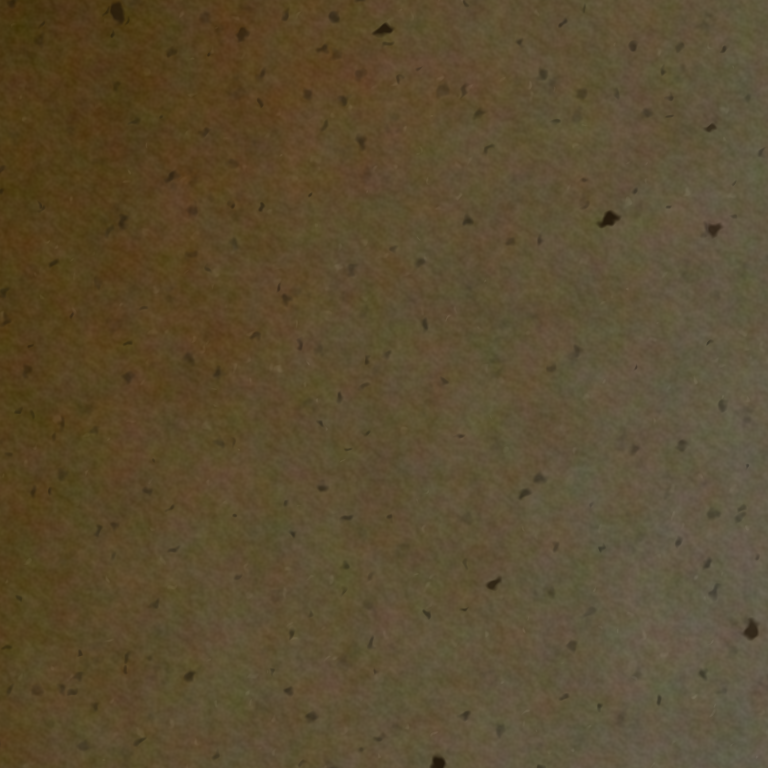
A WebGL 2 fragment shader for this texture:

```glsl
#version 300 es
precision highp float;

uniform vec2 u_resolution;
out vec4 fragColor;

const vec3 OCHRE = vec3(0.312, 0.234, 0.092);
const vec3 TAN = vec3(0.364, 0.312, 0.204);
const vec3 GREY = vec3(0.386, 0.356, 0.282);
const vec3 RED_TINT = vec3(0.014, -0.016, -0.018);
const vec3 PIT_COLOR = vec3(0.115, 0.075, 0.025);
const vec3 RED_GREEN = vec3(0.022, -0.016, 0.004);
const vec3 BLUE_YELLOW = vec3(0.002, 0.0, 0.034);
const float GRAIN_FREQ = 105.0;
const float GRAIN_AMOUNT = 0.036;
const float MOTTLE_AMOUNT = 0.022;
const float SMUDGE_STRENGTH = 0.15;
const float SPECK_STRENGTH = 0.34;
const float PIT_STRENGTH = 0.9;
const float FLECK_STRENGTH = 0.045;
const float LEAN = 1.05;

uint scramble(uint n) {
  n = (n ^ (n >> 16)) * 0x7feb352du;
  n = (n ^ (n >> 15)) * 0x846ca68bu;
  return n ^ (n >> 16);
}

float hash(vec2 cell, int seed) {
  uint n = scramble(uint(int(cell.x) + 4096) + scramble(uint(int(cell.y) + 4096) + scramble(uint(seed))));
  return float(n >> 8) / 16777216.0;
}

float cornerSlope(vec2 cell, vec2 offset, int seed) {
  float angle = 6.2832 * hash(cell, seed);
  return dot(vec2(cos(angle), sin(angle)), offset);
}

float gradientNoise(vec2 p, int seed) {
  vec2 i = floor(p), f = p - i;
  vec2 w = f * f * f * (f * (f * 6.0 - 15.0) + 10.0);
  vec2 e = vec2(1.0, 0.0);
  float low = mix(cornerSlope(i, f, seed), cornerSlope(i + e.xy, f - e.xy, seed), w.x);
  float high = mix(cornerSlope(i + e.yx, f - e.yx, seed), cornerSlope(i + e.xx, f - e.xx, seed), w.x);
  return mix(low, high, w.y);
}

vec2 rotate(vec2 p, float angle) {
  float c = cos(angle), s = sin(angle);
  return vec2(c * p.x + s * p.y, c * p.y - s * p.x);
}

// Soft leaning ellipses, one at most in each cell of a jittered grid.
float scatter(vec2 uv, float cells, float chance, float radius, float softness, int seed) {
  vec2 p = uv * cells, home = floor(p);
  float cover = 0.0;
  for (int y = -1; y <= 1; y++) {
    for (int x = -1; x <= 1; x++) {
      vec2 cell = home + vec2(x, y);
      if (hash(cell, seed) > chance) continue;
      vec2 center = cell + vec2(hash(cell, seed + 1), hash(cell, seed + 2));
      float angle = LEAN + 1.6 * (hash(cell, seed + 3) - 0.5);
      vec2 d = rotate((p - center) / cells, angle);
      d.y *= mix(1.2, 2.0, hash(cell, seed + 4));
      float size = radius * mix(0.55, 1.2, hash(cell, seed + 5));
      float blob = 1.0 - smoothstep(1.0 - softness, 1.0 + softness, length(d) / size);
      cover = max(cover, blob * mix(0.5, 1.0, hash(cell, seed + 6)));
    }
  }
  return cover;
}

// Broad light falling from the ochre corner to the grey side.
vec3 wallTone(vec2 uv) {
  float t = uv.x + 0.35 * (0.5 - uv.y) + 0.09 * gradientNoise(uv * 3.0, 11);
  vec3 tone = mix(OCHRE, TAN, smoothstep(-0.12, 0.56, t));
  tone = mix(tone, GREY, smoothstep(0.52, 1.16, t));
  vec2 upper = (uv - vec2(0.42, 0.88)) / vec2(0.22, 0.15);
  vec2 left = (uv - vec2(0.24, 0.58)) / vec2(0.15, 0.17);
  tone += RED_TINT * (exp(-dot(upper, upper)) + 0.7 * exp(-dot(left, left)));
  return tone * (1.0 - 0.10 * exp(-6.0 * length(uv - vec2(0.0, 1.0))));
}

void main() {
  vec2 uv = gl_FragCoord.xy / u_resolution;
  vec3 color = wallTone(uv);

  // Colour blotches and mottling.
  color += RED_GREEN * (gradientNoise(uv * 15.0, 21) + 0.8 * gradientNoise(uv * 43.0, 22));
  color += BLUE_YELLOW * (gradientNoise(uv * 19.0, 23) + 0.7 * gradientNoise(uv * 50.0, 24));
  color += MOTTLE_AMOUNT * (gradientNoise(uv * 9.0, 25) + gradientNoise(uv * 38.0, 26));

  // Fine slanted grain.
  vec2 slanted = rotate(uv, -0.6) * vec2(0.75, 1.2);
  float grain = gradientNoise(slanted * GRAIN_FREQ, 31) + 0.6 * gradientNoise(uv * GRAIN_FREQ * 1.9, 32);
  color += GRAIN_AMOUNT * grain;

  // Marks with ragged outlines.
  vec2 ragged = uv + 0.007 * vec2(gradientNoise(uv * 85.0, 41), gradientNoise(uv * 85.0, 42));
  float smudges = scatter(ragged, 17.0, 0.28, 0.016, 0.65, 50);
  float specks = scatter(ragged, 30.0, 0.22, 0.0065, 0.7, 60);
  float pits = scatter(ragged, 9.0, 0.15, 0.0115, 0.45, 70);
  float flecks = scatter(ragged, 42.0, 0.15, 0.0042, 0.7, 80);
  smudges *= smoothstep(-0.3, 0.3, gradientNoise(uv * 70.0, 43));
  color *= 1.0 - SMUDGE_STRENGTH * smudges;
  color *= 1.0 - SPECK_STRENGTH * specks;
  color += FLECK_STRENGTH * flecks;
  color = mix(color, PIT_COLOR, PIT_STRENGTH * pits);

  fragColor = vec4(clamp(color, 0.0, 1.0), 1.0);
}
```
